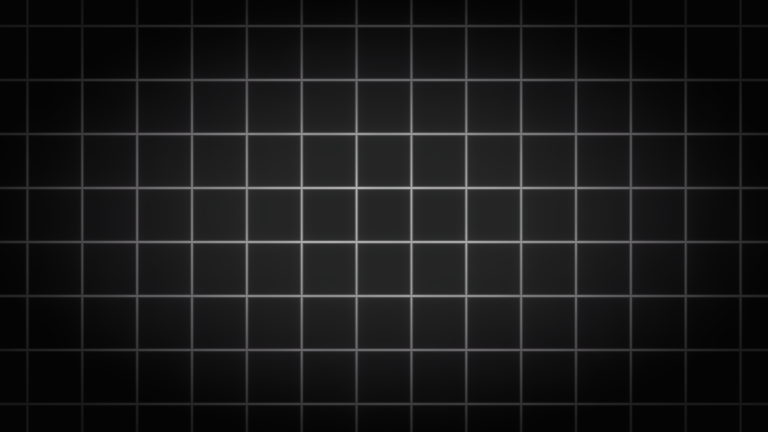
A Shadertoy shader for this pattern:

```glsl
// A dark backdrop with a fine, softly glowing grid of 14 by 8 square cells.
// An elliptical pool of light fades the ground and the lines towards the edges;
// whole cell counts, a mirrored falloff and wrapped noise make it tile.

const vec2 CELLS = vec2(14.0, 8.0);
const vec2 LINE_PHASE = vec2(0.5, 0.5185);   // line position inside a cell
const float LINE_SIGMA = 0.0022;             // in canvas heights
const float GLOW_SIGMA = 0.012;

const vec3 EDGE_COLOR = vec3(0.017, 0.014, 0.017);
const vec3 MID_COLOR = vec3(0.104, 0.099, 0.105);
const vec3 CENTER_COLOR = vec3(0.141, 0.146, 0.142);
const vec3 LINE_COLOR = vec3(1.0, 0.99, 1.0);

float hash(vec2 p) {
    return fract(sin(dot(p, vec2(127.1, 311.7))) * 43758.5453);
}

// Value noise that repeats after a whole number of lattice steps.
float wrappedNoise(vec2 p, vec2 period) {
    vec2 i = floor(p);
    vec2 f = fract(p);
    f = f * f * (3.0 - 2.0 * f);
    vec2 a = mod(i, period);
    vec2 b = mod(i + 1.0, period);
    return mix(mix(hash(a), hash(vec2(b.x, a.y)), f.x),
               mix(hash(vec2(a.x, b.y)), hash(b), f.x), f.y);
}

// Distance to the nearest vertical (x) and horizontal (y) line, in heights.
vec2 gridDistance(vec2 uv, float aspect) {
    vec2 offset = abs(fract(uv * CELLS - LINE_PHASE + 0.5) - 0.5);
    return offset / CELLS * vec2(aspect, 1.0);
}

vec2 gaussian(vec2 d, float sigma) {
    return exp(-0.5 * d * d / (sigma * sigma));
}

// Ground colour at an elliptical radius, 1 at the middle of each edge.
vec3 groundColor(float radius) {
    vec3 inner = mix(CENTER_COLOR, MID_COLOR, smoothstep(0.25, 0.72, radius));
    return mix(inner, EDGE_COLOR, smoothstep(0.52, 1.1, radius));
}

void mainImage(out vec4 fragColor, in vec2 fragCoord) {
    vec2 uv = fragCoord / iResolution.xy;
    float aspect = iResolution.x / iResolution.y;
    float radius = length(2.0 * uv - 1.0);

    // Ground with faint uneven patches
    float patches = wrappedNoise(uv * CELLS * 2.0, CELLS * 2.0) - 0.5;
    vec3 color = groundColor(radius + 0.03 * patches);

    // Lines, never thinner than the pixel grid can show
    vec2 d = gridDistance(uv, aspect);
    float sigma = max(LINE_SIGMA, 0.55 / iResolution.y);
    vec2 core = gaussian(d, sigma) * vec2(0.86, 1.0);
    vec2 glow = gaussian(d, GLOW_SIGMA);
    float light = 1.0 - smoothstep(0.0, 1.3, radius);
    float wear = 1.0 + 0.12 * patches;

    float line = max(core.x, core.y) * mix(0.09, 0.58, light) * wear;
    float halo = (glow.x + glow.y) * 0.022 * light;
    color += LINE_COLOR * (line + halo);

    fragColor = vec4(color, 1.0);
}
```
